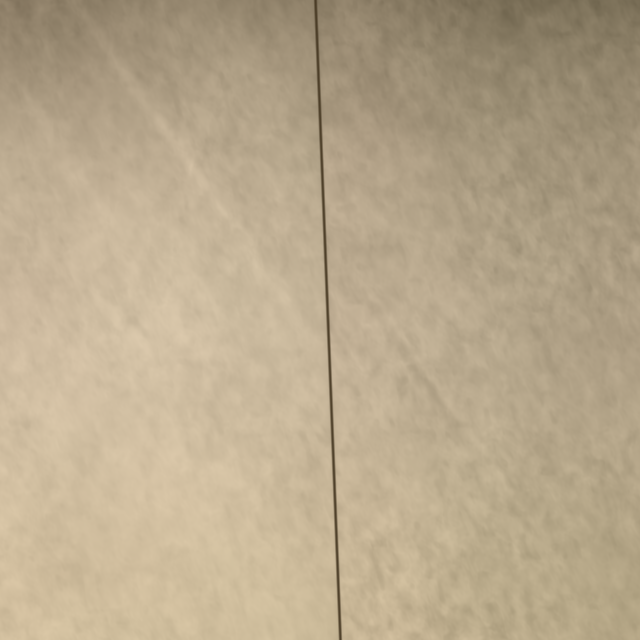
Reproduce this texture procedurally as a WebGL 2 fragment shader.

```glsl
#version 300 es
precision highp float;

uniform vec2 u_resolution;
out vec4 fragColor;

#define SHADE_COLOR vec3(0.49, 0.44, 0.35)
#define LIGHT_COLOR vec3(0.82, 0.75, 0.64)
#define SEAM_COLOR vec3(0.27, 0.215, 0.13)
#define SEAM_TOP 0.493
#define SEAM_BOTTOM 0.532
#define SEAM_HALF_WIDTH 0.0020
#define VEIN_DIR vec2(0.575, -0.818)
#define GRAIN_SCALE 62.0
#define GRAIN_AMOUNT 0.33
#define CLOUD_AMOUNT 0.17
#define VEIN_AMOUNT 0.13

float hash(vec2 cell) {
    uvec2 q = uvec2(ivec2(cell) + 32768) * uvec2(1597334673u, 3812015801u);
    uint h = (q.x ^ q.y) * 1597334673u;
    h = (h ^ (h >> 15u)) * 2246822519u;
    h ^= h >> 13u;
    return float(h >> 8u) / 16777216.0;
}

float valueNoise(vec2 p) {
    vec2 cell = floor(p);
    vec2 f = fract(p);
    f = f * f * (3.0 - 2.0 * f);
    float low = mix(hash(cell), hash(cell + vec2(1.0, 0.0)), f.x);
    float high = mix(hash(cell + vec2(0.0, 1.0)), hash(cell + vec2(1.0, 1.0)), f.x);
    return mix(low, high, f.y);
}

// Fractal noise centred on zero
float fbm(vec2 p, int octaves) {
    float sum = 0.0;
    float amplitude = 0.5;
    for (int i = 0; i < octaves; i++) {
        sum += amplitude * (valueNoise(p) - 0.5);
        p = mat2(0.8, 0.6, -0.6, 0.8) * p * 2.03 + 17.3;
        amplitude *= 0.55;
    }
    return sum;
}

// Lamp falloff: dim along the top edge, duller to the right
float lighting(vec2 uv) {
    float top = 0.74 * exp(-4.2 * (1.0 - uv.y));
    float side = 0.31 * smoothstep(0.25, 1.0, uv.x);
    float corner = 0.16 * smoothstep(0.35, 0.0, length(uv - vec2(0.0, 1.0)));
    float pool = 0.07 * smoothstep(0.45, 0.0, length(uv - vec2(0.22, 0.42)));
    return 1.0 - top - side - corner + pool;
}

// Soft pale band with a given centre across the vein direction
float vein(float across, float centre, float width) {
    float d = (across - centre) / width;
    return exp(-d * d);
}

// Long diagonal bands; x is along the veins, y is across them
float veins(vec2 v, float rightTile) {
    float across = v.y + 0.008 * fbm(v * 7.0, 2) + 0.006 * fbm(v * 45.0, 2);
    float patchy = 0.7 + 0.6 * valueNoise(v * vec2(9.0, 30.0));
    float leftBands = 0.8 * vein(across, 0.670, 0.011)
        * mix(0.35, 1.0, smoothstep(0.0, -0.5, v.x))
        + 0.4 * vein(across, 0.52, 0.012) * smoothstep(0.0, -0.6, v.x);
    float rightBands = 0.65 * vein(across, 0.787, 0.006)
        - 0.45 * vein(across, 0.774, 0.010);
    rightBands *= smoothstep(-0.2, 0.0, v.x) * smoothstep(0.5, 0.2, v.x);
    float faint = fbm(vec2(v.x * 2.0, v.y * 24.0) + 40.0 * rightTile, 3);
    return patchy * mix(leftBands, rightBands, rightTile) + 0.6 * faint;
}

// Small crisp flakes leaning a little off the vertical
float grain(vec2 p) {
    vec2 bend = vec2(fbm(p * 26.0, 2), fbm(p * 26.0 + 31.7, 2));
    vec2 q = vec2(p.x + 0.25 * p.y, p.y * 0.72) + 0.012 * bend;
    float body = fbm(q * GRAIN_SCALE, 3);
    float fleck = smoothstep(0.6, 0.95, valueNoise(q * GRAIN_SCALE * 1.4 + 9.0));
    return body - 0.2 * fleck + 0.03;
}

void main() {
    vec2 uv = gl_FragCoord.xy / u_resolution;
    float pixel = 1.0 / min(u_resolution.x, u_resolution.y);

    // Two slabs on either side of a slightly leaning seam
    float seamDistance = uv.x - mix(SEAM_BOTTOM, SEAM_TOP, uv.y);
    float rightTile = step(0.0, seamDistance);
    vec2 p = uv + rightTile * vec2(3.7, 1.9);
    vec2 v = vec2(dot(uv, VEIN_DIR), dot(uv, vec2(-VEIN_DIR.y, VEIN_DIR.x)));

    // Stone tone
    float clouds = fbm(p * vec2(11.0, 8.0), 3);
    float roughness = (0.75 + 0.3 * rightTile) * (0.7 + 0.6 * valueNoise(p * 6.0));
    float tone = lighting(uv);
    tone += CLOUD_AMOUNT * clouds;
    tone += VEIN_AMOUNT * veins(v, rightTile);
    tone += GRAIN_AMOUNT * roughness * grain(p);
    vec3 color = mix(SHADE_COLOR, LIGHT_COLOR, tone);

    // Slightly pinker and yellower stains
    float stain = 0.6 * fbm(p * 4.0 + 5.0, 3) + 0.3 * (0.5 - uv.x);
    color += stain * vec3(0.02, -0.004, 0.008);
    color.b -= 0.02 * smoothstep(0.5, 0.0, uv.y);

    // Seam with a soft shadow around it
    float d = abs(seamDistance);
    float blur = max(0.0019, pixel * 0.7);
    float line = 1.0 - smoothstep(SEAM_HALF_WIDTH - blur, SEAM_HALF_WIDTH + blur, d);
    color *= 1.0 - 0.06 * exp(-d / 0.004);
    color = mix(color, SEAM_COLOR, 0.92 * line);

    fragColor = vec4(clamp(color, 0.0, 1.0), 1.0);
}
```
